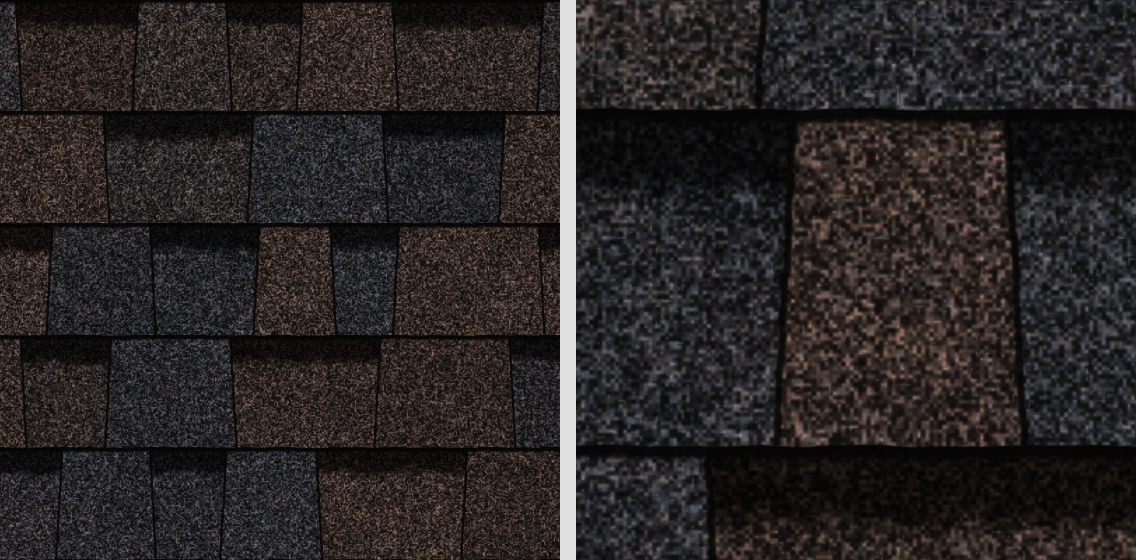
Left, the full canvas; right, a detail of the centre.
Give the GLSL for this texture, as a three.js fragment shader.

```glsl
#define PITCH 0.2003
#define STRIP 2.683
#define LEAN 0.0055
#define JOINT_WIDTH 0.002
#define BUTT_DEPTH 0.0065
#define SHADOW_DEPTH 0.21
#define GRAINS 400.0
#define COOL vec3(0.155, 0.154, 0.167)
#define WARM vec3(0.200, 0.160, 0.146)
#define GAP_COLOR vec3(0.022, 0.019, 0.019)

varying vec2 vUv;

float hash(vec2 p) {
  vec3 q = fract(vec3(p.xyx) * 0.1031);
  q += dot(q, q.yzx + 33.33);
  return fract((q.x + q.y) * q.z);
}

float noise(vec2 p) {
  vec2 i = floor(p), f = fract(p);
  f = f * f * (3.0 - 2.0 * f);
  return mix(mix(hash(i), hash(i + vec2(1.0, 0.0)), f.x),
             mix(hash(i + vec2(0.0, 1.0)), hash(i + vec2(1.0)), f.x), f.y);
}

// Where each course starts along the long strip
float courseOffset(float row) {
  return row < 0.5 ? 0.839 : row < 1.5 ? 0.185 : row < 2.5 ? 1.716 : row < 3.5 ? 2.641 : 0.975;
}

// Returns the tab index and the distance to the nearest slanted joint
vec2 findTab(float along, float down) {
  // Fourteen tab widths of one strip, padded with zeros
  mat4 widths = mat4(0.151, 0.224, 0.257, 0.241, 0.208, 0.167, 0.126, 0.171,
                     0.259, 0.185, 0.185, 0.137, 0.112, 0.260, 0.0, 0.0);
  float edge = 0.0, nearest = 1.0, tab = 13.0;
  for (int i = 0; i < 15; i++) {
    float index = float(i);
    float side = mod(index, 2.0) * 2.0 - 1.0;
    float gap = along - edge - side * LEAN * (1.0 - 2.0 * down);
    nearest = min(nearest, abs(gap));
    if (gap > 0.0) tab = mod(index, 14.0);
    edge += widths[i / 4][i - 4 * (i / 4)];
  }
  return vec2(tab, nearest);
}

void main() {
  // Courses, counted from the top
  float y = 1.0015 - vUv.y + 0.0016 * (noise(vec2(vUv.x * 45.0, 3.0)) - 0.5);
  float row = clamp(floor(y / PITCH), 0.0, 4.0);
  float depth = y - row * PITCH;
  float down = depth / PITCH;

  // Tabs along the course
  float wobble = 0.0016 * (noise(vUv * vec2(20.0, 90.0)) - 0.5);
  vec2 tab = findTab(mod(vUv.x + courseOffset(row) + wobble, STRIP), down);
  float recessed = 1.0 - mod(tab.x, 2.0);
  vec2 id = vec2(tab.x + 3.0, row + 7.0);

  // Mineral granules
  vec2 p = vUv * GRAINS;
  float grain = 0.65 * noise(p) + 0.35 * noise(p * 0.57 + 71.0);
  float blotch = noise(vUv * 26.0) * 0.6 + noise(vUv * 70.0 + 9.0) * 0.4;
  float fleck = smoothstep(0.82, 0.97, noise(p * 0.8 + 157.0));

  // Tab colour: warm or cool, with mixed granules
  float warmth = smoothstep(0.2, 0.75, hash(id));
  warmth += 0.8 * (noise(p * 0.7 + 313.0) - 0.5) + 0.4 * (blotch - 0.5);
  vec3 color = mix(COOL, WARM, clamp(warmth, -0.2, 1.3));
  color *= 0.92 + 0.16 * hash(id + 40.0);
  color *= 0.9 + 0.2 * blotch;
  color *= 0.28 + 2.6 * grain * grain;
  color += 0.11 * fleck;

  // Dark band at the top of recessed tabs
  float reach = SHADOW_DEPTH + 0.04 * hash(id + 80.0) + 0.07 * (noise(vUv * 60.0 + 5.0) - 0.5);
  float shadow = recessed * (1.0 - smoothstep(reach - 0.05, reach + 0.06, down));
  color *= mix(1.0, 0.3, shadow);

  // Joints and the gap under each course
  float joint = 1.0 - smoothstep(JOINT_WIDTH * 0.4, JOINT_WIDTH * 1.7, tab.y);
  float butt = 1.0 - smoothstep(BUTT_DEPTH * 0.6, BUTT_DEPTH * 1.5, depth);
  butt = max(butt, smoothstep(PITCH - 0.0015, PITCH, depth));
  color = mix(color, GAP_COLOR, max(joint * 0.88, butt * 0.95));

  gl_FragColor = vec4(color, 1.0);
}
```
